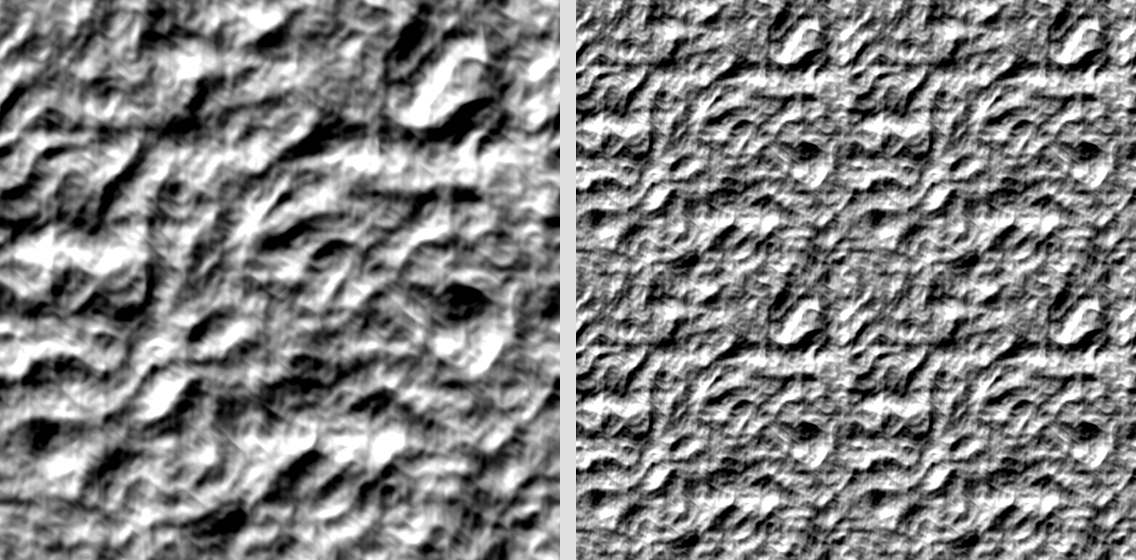
Left: one tile. Right: repeated 2 by 2.
This texture map is drawn by a Shadertoy shader. Its source:

```glsl
#define BASE_CELLS 6        // lattice cells across the tile, first octave
#define OCTAVES 4
#define GAIN 0.36           // height of each octave relative to the last
#define CREASE 0.05         // rounding of the folds
#define LIGHT_DIR vec2(-0.5, 0.866)
#define SAMPLE_STEP 0.006   // half width of the slope measurement
#define RELIEF 0.44         // contrast of the shading
#define MID_GREY 0.505

// Integer hash of a lattice point and a seed
uvec2 hash2(uvec3 v) {
    v = v * 1664525u + 1013904223u;
    v.x += v.y * v.z; v.y += v.z * v.x; v.z += v.x * v.y;
    v ^= v >> 16u;
    v.x += v.y * v.z; v.y += v.z * v.x; v.z += v.x * v.y;
    return v.xy;
}

// Unit gradient at a lattice point, wrapped to the period
vec2 latticeGradient(ivec2 cell, int period, int seed) {
    ivec2 wrapped = ((cell % period) + period) % period;
    uvec2 h = hash2(uvec3(uvec2(wrapped), uint(seed))) >> 16u;
    return normalize(vec2(h) / 65535.0 - 0.4999);
}

// Tiling gradient noise
float gradientNoise(vec2 p, int period, int seed) {
    ivec2 cell = ivec2(floor(p));
    vec2 f = fract(p);
    vec2 fade = f * f * f * (f * (f * 6.0 - 15.0) + 10.0);
    float a = dot(latticeGradient(cell, period, seed), f);
    float b = dot(latticeGradient(cell + ivec2(1, 0), period, seed), f - vec2(1.0, 0.0));
    float c = dot(latticeGradient(cell + ivec2(0, 1), period, seed), f - vec2(0.0, 1.0));
    float d = dot(latticeGradient(cell + ivec2(1, 1), period, seed), f - vec2(1.0, 1.0));
    return mix(mix(a, b, fade.x), mix(c, d, fade.x), fade.y);
}

// Billowed height: softly folded noise summed over octaves
float billowHeight(vec2 uv) {
    float height = 0.0, amplitude = 1.0;
    int period = BASE_CELLS;
    for (int i = 0; i < OCTAVES; i++) {
        vec2 shift = vec2(0.37, 0.61) * float(i);
        float n = gradientNoise(uv * float(period) + shift, period, i + 11);
        height += amplitude * sqrt(n * n + CREASE * CREASE);
        amplitude *= GAIN;
        period *= 2;
    }
    return height;
}

void mainImage(out vec4 fragColor, in vec2 fragCoord) {
    vec2 uv = fragCoord / iResolution.xy;

    // Slope along the light, in units of the first octave's cells
    vec2 offset = LIGHT_DIR * SAMPLE_STEP;
    float rise = billowHeight(uv + offset) - billowHeight(uv - offset);
    float slope = rise / (2.0 * SAMPLE_STEP * float(BASE_CELLS));

    float shade = clamp(MID_GREY + RELIEF * slope, 0.0, 1.0);
    fragColor = vec4(vec3(shade), 1.0);
}
```
